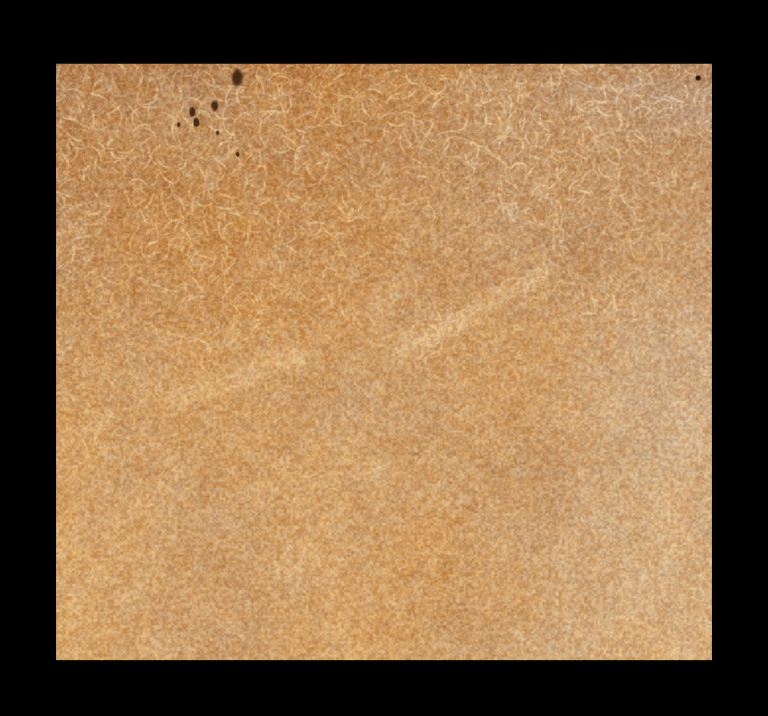
Reproduce this texture procedurally as a WebGL 2 fragment shader.

```glsl
#version 300 es
precision highp float;
// Aged tan paper sheet on a black ground: a colour ramp driven by one tone value,
// summed from broad shading, wrapped noise stains, fine grain, curled pale fibres,
// two soft creases and a few dark specks. All noise wraps over the canvas.
uniform vec2 u_resolution;
out vec4 fragColor;

const vec2 SHEET_MIN = vec2(0.073, 0.078);
const vec2 SHEET_MAX = vec2(0.927, 0.911);
const vec3 PAPER = vec3(0.79, 0.606, 0.405);    // colour at tone 0
const vec3 TONE_STEP = vec3(0.14, 0.20, 0.21);  // change per unit of tone
const vec3 WARM_STEP = vec3(0.025, -0.01, -0.06);
const vec3 SPECK = vec3(0.16, 0.08, 0.03);
const vec2 FIBRE_GRID = vec2(44.0, 41.0);
const vec2 FINE_FIBRE_GRID = vec2(75.0, 70.0);
const vec2 GRAIN_GRID = vec2(240.0, 224.0);
const vec2 FINE_GRAIN_GRID = vec2(390.0, 364.0);
const float FIBRE_WIDTH = 0.12;
const float FIBRE_GAIN = 0.75;
const float GRAIN_GAIN = 0.62;

vec2 hash22(vec2 p) {
  vec3 a = fract(p.xyx * vec3(0.1031, 0.1030, 0.0973));
  a += dot(a, a.yzx + 33.33);
  return fract((a.xx + a.yz) * a.zy);
}

// Value noise, centred on 0, that repeats after `period` cells.
float noise(vec2 p, vec2 period) {
  vec2 c = p * period, i = floor(c), f = c - i;
  f = f * f * (3.0 - 2.0 * f);
  vec2 a = mod(i, period), b = mod(i + 1.0, period);
  float low = mix(hash22(a).x, hash22(vec2(b.x, a.y)).x, f.x);
  float high = mix(hash22(vec2(a.x, b.y)).x, hash22(b).x, f.x);
  return mix(low, high, f.y) - 0.5;
}

float fbm(vec2 p, vec2 period) {
  float sum = 0.0, gain = 1.0;
  for (int i = 0; i < 4; i++) {
    sum += gain * noise(p, period);
    period *= 2.0;
    gain *= 0.6;
  }
  return sum;
}

// Short bent strands, two per cell, drawn from the 3x3 neighbourhood.
float fibres(vec2 p, vec2 grid, float seed) {
  vec2 c = p * grid, id = floor(c);
  float cover = 0.0;
  for (int n = 0; n < 18; n++) {
    vec2 cell = id + vec2(n % 3 - 1, (n / 3) % 3 - 1);
    vec2 key = mod(cell, grid) + seed + 71.3 * float(n / 9);
    vec2 place = hash22(key), form = hash22(key + 137.7);
    float turn = form.x * 6.2832;
    vec2 d = c - cell - place;
    vec2 l = vec2(dot(d, vec2(cos(turn), sin(turn))), dot(d, vec2(-sin(turn), cos(turn))));
    l.y -= (form.y - 0.5) * 2.2 * l.x * l.x;
    float strand = 1.0 - smoothstep(0.0, FIBRE_WIDTH, abs(l.y));
    strand *= 1.0 - smoothstep(0.3, 0.7, abs(l.x));
    cover = max(cover, strand * (0.35 + 0.65 * fract(place.x * 7.0 + form.y)));
  }
  return cover;
}

// Soft band from a to b that fades at both ends.
float crease(vec2 p, vec2 a, vec2 b, float width) {
  vec2 ab = b - a;
  float t = dot(p - a, ab) / dot(ab, ab);
  float d = length(p - a - ab * clamp(t, 0.0, 1.0));
  float ends = smoothstep(-0.05, 0.15, t) * (1.0 - smoothstep(0.85, 1.08, t));
  return ends * (1.0 - smoothstep(width * 0.3, width, d));
}

float blob(vec2 p, vec2 centre, vec2 size) {
  vec2 d = (p - centre) / size;
  return exp(-dot(d, d));
}

void main() {
  vec2 p = gl_FragCoord.xy / u_resolution;
  vec2 aspect = vec2(u_resolution.x / u_resolution.y, 1.0);
  vec2 q = (p - SHEET_MIN) / (SHEET_MAX - SHEET_MIN);
  float stain = fbm(p, vec2(7.0, 6.0));
  float mottle = fbm(p + 0.37, vec2(30.0, 28.0));

  // Broad shading: brown upper left, pale lower right
  float upper = smoothstep(0.3, 0.95, q.y + 0.25 * stain);
  float tone = 0.14 - upper * mix(0.5, 0.2, smoothstep(0.1, 0.9, q.x));
  float pale = smoothstep(0.6, 1.0, q.x) * (1.0 - smoothstep(0.45, 0.8, q.y));
  tone += 0.16 * pale + 0.22 * stain + 0.2 * mottle;
  tone -= 0.18 * smoothstep(0.94, 1.0, q.y);
  tone -= 0.32 * blob(p, vec2(0.71, 0.35), vec2(0.03, 0.08)) * (0.8 + mottle);
  tone -= 0.25 * blob(p, vec2(0.76, 0.64), vec2(0.05, 0.06)) * (0.8 + mottle);

  // Creases with ragged edges
  vec2 s = p + 0.008 * vec2(mottle, stain);
  float fold = crease(s, vec2(0.2, 0.432), vec2(0.4, 0.505), 0.022);
  fold += 0.45 * crease(s, vec2(0.36, 0.49), vec2(0.55, 0.62), 0.024);
  fold += crease(s, vec2(0.5, 0.49), vec2(0.735, 0.637), 0.019);
  tone += 0.3 * fold;

  // Grain and fibres
  tone += GRAIN_GAIN * (noise(p, GRAIN_GRID) + noise(p + 0.21, FINE_GRAIN_GRID));
  float hairy = smoothstep(0.35, 0.85, q.y + 0.35 * stain + 0.2 * mottle);
  tone += FIBRE_GAIN * (0.08 + 0.92 * hairy) * fibres(p, FIBRE_GRID, 3.0);
  tone += FIBRE_GAIN * (0.2 + 0.3 * hairy) * (fibres(p, FINE_FIBRE_GRID, 29.0) - 0.25);

  float warm = 1.1 * noise(p + 0.6, vec2(150.0, 140.0)) + 0.9 * fbm(p + 0.13, vec2(5.0));
  warm += 0.25 - 0.9 * smoothstep(0.65, 1.0, q.x) - 0.5 * upper * (1.0 - smoothstep(0.0, 0.35, q.x));
  vec3 colour = PAPER + TONE_STEP * clamp(tone, -1.1, 0.85) + WARM_STEP * warm;

  // Dark specks clustered at the upper left, and one pinhole
  float dark = 0.0;
  for (int i = 0; i < 7; i++) {
    vec2 h = hash22(vec2(float(i) * 5.3 + 2.0, 9.0));
    vec2 d = (p - vec2(0.25, 0.84) - (h - 0.5) * vec2(0.12, 0.13)) * aspect;
    float size = 0.003 + 0.006 * h.x * h.y;
    dark = max(dark, 1.0 - smoothstep(size * 0.5, size * 1.3, length(d * vec2(1.2, 0.8)) + 0.004 * mottle));
  }
  float pin = length((p - vec2(0.909, 0.891)) * aspect);
  dark = max(0.8 * dark, 1.0 - smoothstep(0.002, 0.005, pin));
  colour = mix(colour, SPECK, dark);

  // Sheet outline on black
  vec2 inside = min(p - SHEET_MIN, SHEET_MAX - p) * u_resolution;
  float sheet = clamp(min(inside.x, inside.y) + 0.5, 0.0, 1.0);
  fragColor = vec4(clamp(colour, 0.0, 1.0) * sheet, 1.0);
}
```
